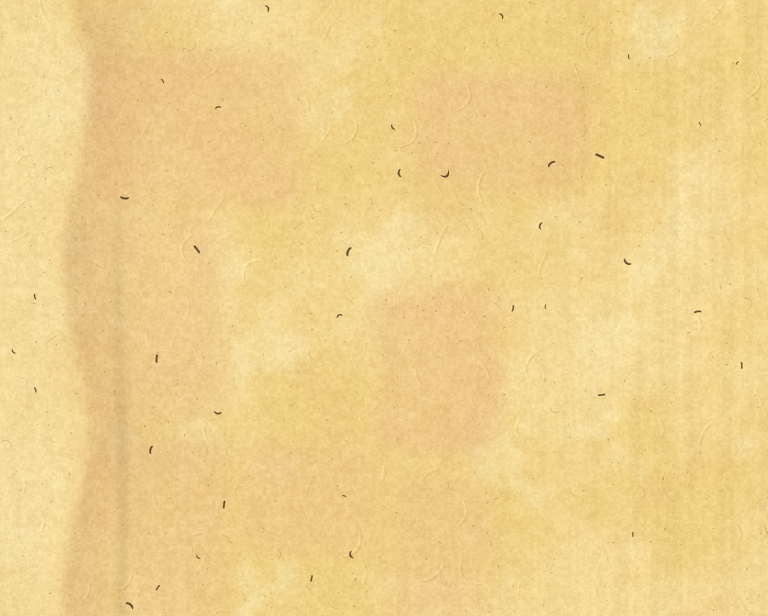
Reproduce this texture procedurally as a Shadertoy shader.

```glsl
float hash(vec2 p) {
    vec3 q = fract(p.xyx * vec3(.1031, .1030, .0973));
    q += dot(q, q.yzx + 33.33);
    return fract((q.x + q.y) * q.z);
}

float grain(vec2 p) {
    vec2 i = floor(p), f = fract(p);
    f = f * f * (3. - 2. * f);
    return mix(mix(hash(i), hash(i + vec2(1, 0)), f.x),
               mix(hash(i + vec2(0, 1)), hash(i + 1.), f.x), f.y) - .5;
}

// Layered, turned sines: a smooth mottle around zero
float mottle(vec2 p) {
    float sum = 0., amp = .5;
    for (int i = 0; i < 5; i++) {
        p = mat2(1.3, 1.1, -1.1, 1.3) * p + vec2(1.7, 4.1);
        sum += amp * sin(p.x + 1.3 * sin(p.y * .7)) * cos(p.y + sin(p.x * .6));
        amp *= .68;
    }
    return sum;
}

// Scattered bent strokes, one per chosen cell; sizes are in cells
float strokes(vec2 p, float cells, float share, float halfLength, float thick, float soft, float turn) {
    p *= cells;
    float edge = cells / iResolution.y * .8 + soft, cover = 0.;
    for (int k = 0; k < 9; k++) {
        vec2 id = floor(p) + vec2(k % 3 - 1, k / 3 - 1);
        vec2 key = id + cells * 7.3;
        if (hash(key) > share) continue;
        vec2 d = p - id - .15 - .7 * vec2(hash(key + 17.), hash(key + 41.));
        float a = 1.57 + turn * (hash(key + 63.) - .5);
        d = mat2(cos(a), -sin(a), sin(a), cos(a)) * d;
        float size = .35 + .65 * hash(key + 87.);
        d.y += (hash(key + 99.) - .5) * d.x * d.x / max(halfLength, .1) * 1.6;
        float dist = length(vec2(max(abs(d.x) - halfLength * size, 0.), d.y));
        cover = max(cover, 1. - smoothstep(thick * size - edge, thick * size + edge, dist));
    }
    return cover;
}

// Overlapping soft-edged patches: centre, half size
float stains(vec2 p) {
    vec4 patches[7] = vec4[7](
        vec4(.32, .79, .18, .13), vec4(.81, .79, .14, .10), vec4(.71, .40, .11, .14),
        vec4(.25, .49, .12, .18), vec4(.25, .14, .13, .15), vec4(.50, .19, .12, .09),
        vec4(.71, .11, .09, .13));
    p += .012 * vec2(mottle(p * 7.), mottle(p * 7. + 9.));
    float cover = 0.;
    for (int i = 0; i < 7; i++) {
        vec2 q = abs(p - patches[i].xy) - patches[i].zw + .05;
        float d = length(max(q, 0.)) + min(max(q.x, q.y), 0.) - .05;
        float strength = i < 3 ? .85 : .62;
        cover = max(cover, strength * (1. - smoothstep(-.035, .025, d)));
    }
    return cover;
}

void mainImage(out vec4 fragColor, in vec2 fragCoord) {
    vec2 p = fragCoord / iResolution.y;
    float broad = mottle(p * 3.1 + 2.), cloud = mottle(p * 8. + 5.);

    // Paper tones
    vec3 col = mix(vec3(.935, .815, .515), vec3(.955, .845, .58), smoothstep(-.5, .35, broad + .3 * cloud));
    col = mix(col, vec3(.96, .88, .645), .75 * smoothstep(.1, .75, cloud + .3 * broad));
    col = mix(col, vec3(.91, .765, .49), .4 * smoothstep(.15, .8, mottle(p * 6. + 31.)));
    col = mix(col, vec3(.93, .775, .535), stains(p) * (.88 + .3 * cloud));

    // Vertical folds on the left
    float fold = p.x - .128 - .022 * sin(p.y * 11.4 - 1.85);
    col = mix(col, vec3(.96, .87, .635), .6 * (1. - smoothstep(-.05, .005, fold)));
    float shade = smoothstep(-.02, .015, fold) * exp(-max(fold, 0.) * 15.);
    col = mix(col, vec3(.83, .665, .455), shade * (.5 + .25 * cloud));
    float crease = exp(-pow((p.x - .195 - .004 * sin(p.y * 9.)) / .011, 2.));
    col *= 1. - .055 * crease * (1. - smoothstep(.5, .75, p.y));

    // Faint vertical streaks, stronger to the right
    float streak = grain(p * vec2(75., 3.)) + .6 * grain(p * vec2(190., 7.));
    col += .028 * streak * (.35 + .65 * smoothstep(.75, .95, p.x));

    // Fine tooth of the paper
    float tooth = grain(p * 330.) + .7 * grain(p * 170. + 40.) + .45 * grain(p * vec2(55., 80.));
    col += tooth * vec3(.042, .05, .06);

    // Raised fibres, lit from the upper left
    vec2 lift = vec2(.0028, -.0016);
    float relief = strokes(p, 11., .4, .28, .016, .015, 2.2)
                 - strokes(p - lift, 11., .4, .28, .016, .015, 2.2);
    col += relief * vec3(.05, .055, .065);

    // Rusty blots, hairs and dark specks
    col = mix(col, vec3(.87, .68, .36), .3 * strokes(p, 8., .22, .04, .035, .05, 6.3));
    col = mix(col, vec3(.62, .46, .25), .3 * strokes(p, 17., .3, .16, .012, 0., 6.3));
    col = mix(col, vec3(.55, .40, .22), .45 * strokes(p, 46., .2, .07, .035, 0., 6.3));
    col = mix(col, vec3(.25, .17, .09), .8 * strokes(p, 13., .2, .08, .024, 0., 3.));

    fragColor = vec4(clamp(col, 0., 1.), 1.);
}
```
